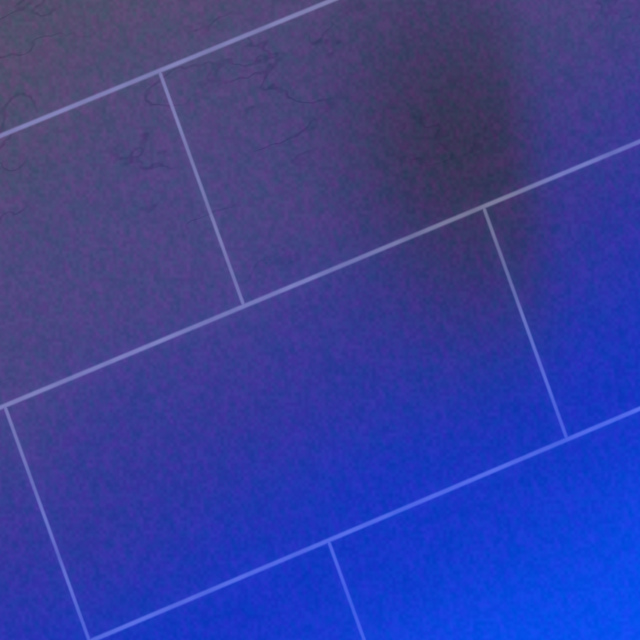
This texture is drawn by a three.js fragment shader. Its source:

```glsl
// Slanted running-bond floor tiles with pale joints under blue light and a dim brown shadow
varying vec2 vUv;

float hash(vec2 p) {
  p = fract(p * vec2(0.1031, 0.1137));
  p += dot(p, p.yx + 33.33);
  return fract((p.x + p.y) * p.x * 7.31 + p.y * 13.7);
}

float noise(vec2 p) {
  vec2 cell = floor(p);
  vec2 f = fract(p);
  f = f * f * (3.0 - 2.0 * f);
  return mix(mix(hash(cell), hash(cell + vec2(1.0, 0.0)), f.x),
             mix(hash(cell + vec2(0.0, 1.0)), hash(cell + vec2(1.0, 1.0)), f.x), f.y);
}

float fbm(vec2 p) {
  float sum = 0.0;
  float amplitude = 0.5;
  for (int i = 0; i < 4; i++) {
    sum += amplitude * noise(p);
    p = mat2(0.8, 0.6, -0.6, 0.8) * p * 2.03 + 17.3;
    amplitude *= 0.5;
  }
  return sum / 0.9375;
}

// Grey violet at the upper left, through indigo, to bright blue at the lower right
vec3 blueLight(float t) {
  vec3 color = mix(vec3(0.33, 0.31, 0.43), vec3(0.295, 0.275, 0.52), smoothstep(0.0, 0.36, t));
  color = mix(color, vec3(0.2, 0.215, 0.62), smoothstep(0.32, 0.58, t));
  color = mix(color, vec3(0.085, 0.21, 0.77), smoothstep(0.52, 0.76, t));
  return mix(color, vec3(0.04, 0.31, 0.94), smoothstep(0.72, 1.0, t));
}

void main() {
  vec2 p = vUv;

  // Tile coordinates: rows converge slightly, odd rows shift by half a tile
  float row = (p.y + 0.0615 - 0.423 * p.x) / (0.4245 - 0.007 * p.x);
  float along = p.x + 0.36 * p.y;
  float column = (along - 0.139) / 0.86 - 0.5 * mod(floor(row), 2.0);
  vec2 tile = floor(vec2(column, row));

  // Distance to the nearest long and short joint
  float longJoint = abs(fract(row + 0.5) - 0.5) * 0.392;
  float shortJoint = abs(fract(column + 0.5) - 0.5) * 0.81;

  // Light across the floor, with a small shift per tile
  float t = 0.62 * (1.0 - p.y) + 0.38 * p.x;
  t += 0.05 * (fbm(p * 5.0 + 3.0) - 0.5) + 0.02 * (hash(tile + 20.0) - 0.5);
  vec3 color = blueLight(clamp(t, 0.0, 1.0));

  // Brown shadow, with a firmer edge on its right
  vec2 s = p - vec2(0.72, 0.77);
  s.x += 0.12 * s.y;
  float shadow = exp(-dot(s * vec2(5.2, 3.7), s * vec2(5.2, 3.7)));
  shadow *= 1.0 - 0.65 * smoothstep(0.06, 0.16, s.x);
  color = mix(color, vec3(0.225, 0.205, 0.32), 0.88 * shadow);

  // Fine slanted mottling between blue and purple
  vec2 q = vec2(p.x + 0.36 * p.y, p.y - 0.42 * p.x);
  float mottle = fbm(q * vec2(105.0, 65.0) + 40.0) - 0.5;
  float speck = noise(p * 190.0 + 9.0) - 0.5;
  color += mottle * vec3(0.14, -0.035, 0.06) + speck * vec3(0.025, 0.035, 0.03);

  // Faint dark creases on the upper left tiles
  float ridge = abs(fbm(q * vec2(9.0, 16.0) + 5.0) - 0.5);
  float crease = (1.0 - smoothstep(0.0, 0.035, ridge)) * smoothstep(0.45, 0.7, noise(p * 9.0));
  color -= 0.035 * crease * (1.0 - smoothstep(0.25, 0.55, t));

  // Pale joints with soft edges, uneven wear and a slight halo
  float longLine = 1.0 - smoothstep(0.0012, 0.0058, longJoint);
  float shortLine = 1.0 - smoothstep(0.0008, 0.0047, shortJoint);
  float line = max(longLine, 0.9 * shortLine);
  float halo = exp(-min(longJoint, shortJoint) * 110.0);
  float wear = 0.7 + 0.5 * fbm(p * 22.0 + 8.0);
  vec3 jointColor = mix(vec3(0.53, 0.53, 0.75), vec3(0.33, 0.43, 0.96), smoothstep(0.3, 0.85, t));
  jointColor = mix(jointColor, vec3(0.5, 0.49, 0.55), 0.8 * shadow);
  color = mix(color, jointColor, clamp(0.8 * line * wear + 0.1 * halo, 0.0, 1.0));

  gl_FragColor = vec4(clamp(color, 0.0, 1.0), 1.0);
}
```
